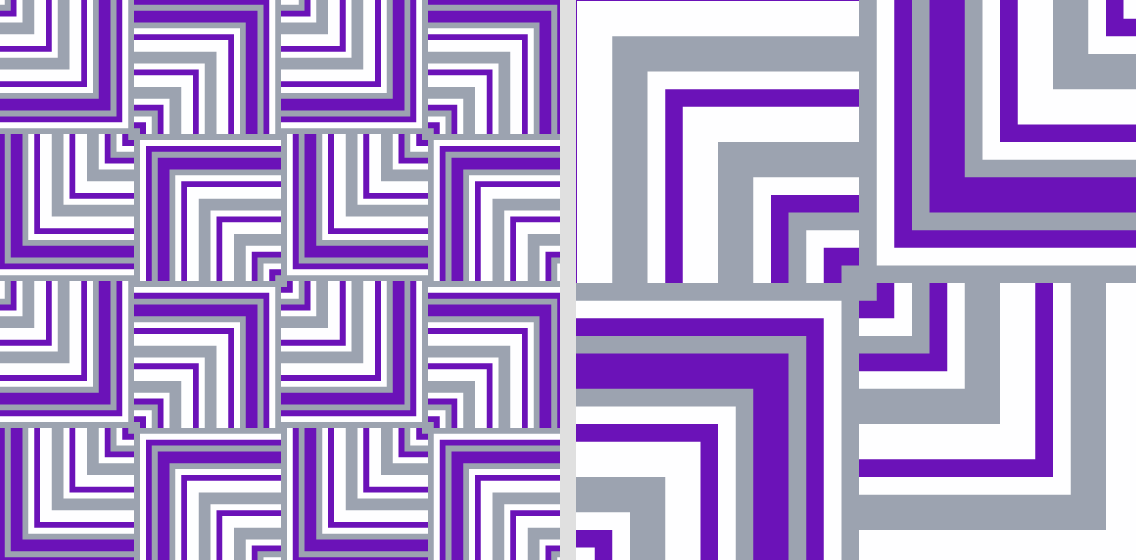
Left, the full canvas; right, a detail of the centre.
Reproduce this pattern procedurally as a Shadertoy shader.

```glsl
#define TILES 3.812                      // tiles along the canvas height
#define SHIFT 0.087                      // part of the first tile cut off
#define STRIPES 25                       // unit stripes per tile
#define SAMPLES 4                        // antialiasing grid per pixel
#define WHITE vec3(0.995, 0.995, 1.0)
#define PURPLE vec3(0.42, 0.07, 0.72)
#define GRAY vec3(0.61, 0.64, 0.69)

// Stripe order from the nested corner outwards
const int W = 0, P = 1, G = 2;
const int stripeOrder[STRIPES] = int[STRIPES](
    G, P, W, G, P, W, G, G, W, W, P, W, G,
    G, W, W, P, W, G, P, P, G, P, W, G);

vec3 stripeColor(float distanceToCorner) {
    int index = clamp(int(distanceToCorner * float(STRIPES)), 0, STRIPES - 1);
    int ink = stripeOrder[index];
    return ink == W ? WHITE : ink == P ? PURPLE : GRAY;
}

vec3 pattern(vec2 uv) {
    // Tile grid counted from the upper left
    vec2 grid = vec2(uv.x, 1.0 - uv.y) * TILES + SHIFT;
    vec2 cell = floor(grid);
    vec2 local = grid - cell;

    // Odd rows mirror sideways, odd columns mirror vertically
    vec2 mirrored = mod(cell.yx, 2.0);
    vec2 fromCorner = mix(local, 1.0 - local, mirrored);

    // Square rings around the corner form the nested L shapes
    return stripeColor(max(fromCorner.x, fromCorner.y));
}

void mainImage(out vec4 fragColor, in vec2 fragCoord) {
    // Average a subpixel grid to smooth stripes and tile seams
    vec3 sum = vec3(0.0);
    for (int y = 0; y < SAMPLES; y++) {
        for (int x = 0; x < SAMPLES; x++) {
            vec2 jitter = (vec2(x, y) + 0.5) / float(SAMPLES) - 0.5;
            sum += pattern((fragCoord + jitter) / iResolution.y);
        }
    }
    fragColor = vec4(sum / float(SAMPLES * SAMPLES), 1.0);
}
```
